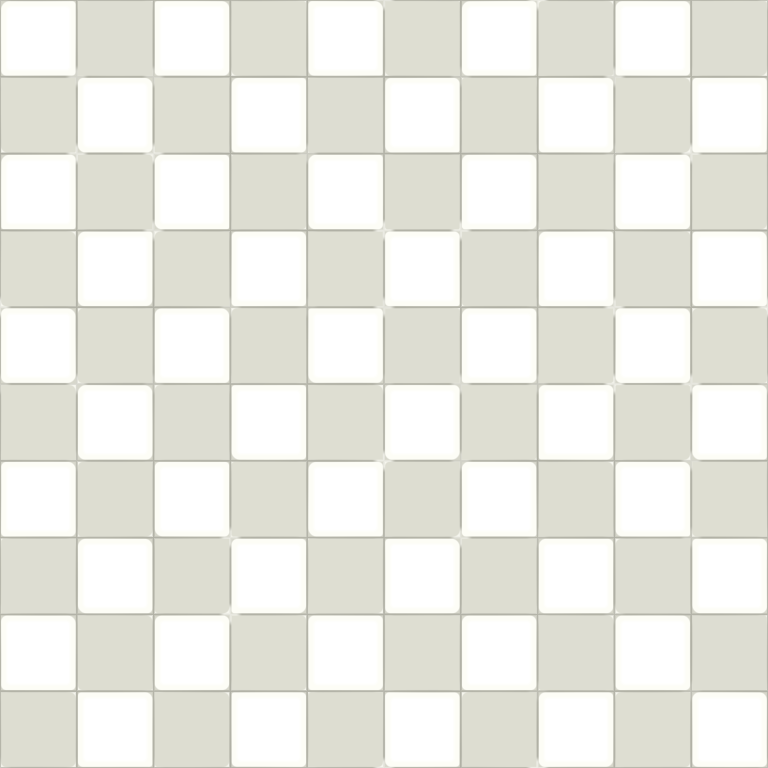
A three.js fragment shader for this pattern:

```glsl
// Checkerboard of ten by ten white and stone-grey tiles with thin worn joints.
varying vec2 vUv;

float hash(vec2 id) {
  return fract(sin(dot(id, vec2(12.71, 31.17))) * 437.58);
}

// Signed distance to a rounded square, negative inside.
float roundedSquare(vec2 q, float halfSide, float radius) {
  vec2 a = abs(q) - halfSide + radius;
  return length(max(a, 0.0)) + min(max(a.x, a.y), 0.0) - radius;
}

void main() {
  vec3 stone = vec3(0.868, 0.868, 0.822);
  vec3 cream = vec3(0.992, 0.992, 0.966);
  vec3 joint = vec3(0.69, 0.69, 0.645);

  vec2 p = vUv * 10.0;
  vec2 tile = mod(floor(p), 10.0);
  vec2 q = fract(p) - 0.5;
  float white = mod(tile.x + tile.y, 2.0);
  float edge = 0.5 - max(abs(q.x), abs(q.y));

  // Each corner of each tile has its own rounding.
  float wear = hash(tile * 2.0 + step(0.0, q) + 3.0);
  float radius = mix(0.09 * smoothstep(0.4, 1.0, wear), mix(0.04, 0.12, wear), white);
  float outside = smoothstep(-0.012, 0.012, roundedSquare(q, 0.488, radius));

  // White tiles have a soft cream rim; grey tiles have pale corner chips.
  float rim = smoothstep(-0.115, -0.06, roundedSquare(q, 0.5, 0.14));
  vec3 whiteTile = mix(mix(vec3(1.0), cream, rim), stone * 0.97, outside);
  float corner = 1.0 - smoothstep(0.07, 0.16, length(abs(q) - 0.5));
  vec3 greyTile = mix(stone, cream, outside * corner * 0.8);
  greyTile += 0.004 * (hash(tile + 41.0) - 0.5);
  vec3 color = mix(greyTile, whiteTile, white);

  // Joints vary slightly along their length and fade at some crossings.
  vec2 turn = 6.2831853 * vUv;
  float drift = sin(turn.x * 7.0 + 2.0 * sin(turn.y * 3.0)) + sin(turn.y * 9.0 + sin(turn.x * 4.0));
  float line = 1.0 - smoothstep(0.002, 0.023 + 0.001 * drift, edge);
  float crossing = hash(mod(floor(p + 0.5), 10.0) + 17.0);
  float faded = smoothstep(0.55, 1.0, crossing) * corner;
  color = mix(color, mix(joint, cream, faded * 0.75), line * (0.95 + 0.025 * drift));

  gl_FragColor = vec4(color, 1.0);
}
```
